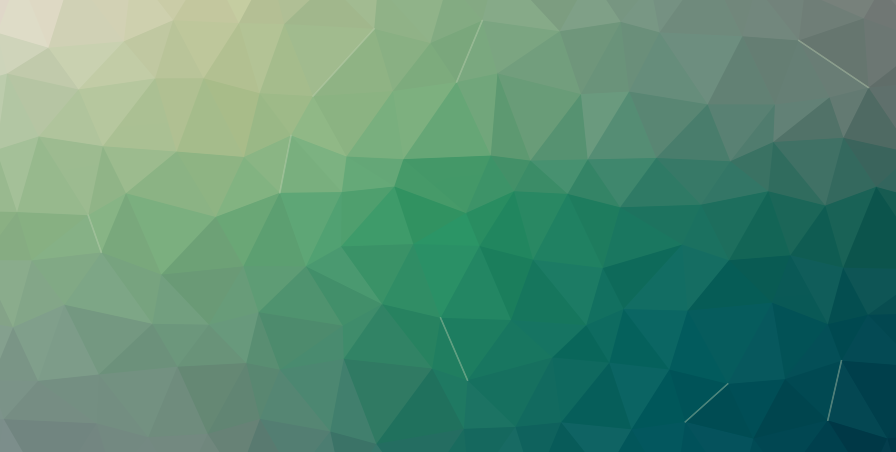
Write a Shadertoy shader that draws this background.

```glsl
const vec2 GRID = vec2(14.5, 8.0);     // mesh cells across the canvas
const vec2 GRID_SHIFT = vec2(0.2, 0.58);
const float JITTER = 0.29;
const float FACET_CONTRAST = 0.045;
const float HAIRLINE_SHARE = 0.05;

float hash(vec2 p) {
    vec3 q = fract(vec3(p.xyx) * 0.1031);
    q += dot(q, q.yzx + 33.33);
    return fract((q.x + q.y) * q.z);
}

// Blend five evenly spaced colours
vec3 ramp(float t, vec3 a, vec3 b, vec3 c, vec3 d, vec3 e) {
    t = clamp(t, 0.0, 1.0) * 4.0;
    vec3 col = mix(a, b, clamp(t, 0.0, 1.0));
    col = mix(col, c, clamp(t - 1.0, 0.0, 1.0));
    col = mix(col, d, clamp(t - 2.0, 0.0, 1.0));
    return mix(col, e, clamp(t - 3.0, 0.0, 1.0));
}

// Cream upper left, grey corners, green middle, deep teal lower right
vec3 backdrop(vec2 uv) {
    vec3 top = ramp(uv.x, vec3(0.89, 0.86, 0.80), vec3(0.77, 0.79, 0.62),
        vec3(0.53, 0.68, 0.52), vec3(0.46, 0.57, 0.51), vec3(0.45, 0.47, 0.46));
    vec3 upper = ramp(uv.x, vec3(0.72, 0.79, 0.66), vec3(0.69, 0.76, 0.56),
        vec3(0.44, 0.66, 0.47), vec3(0.38, 0.55, 0.48), vec3(0.36, 0.43, 0.41));
    vec3 middle = ramp(uv.x, vec3(0.55, 0.70, 0.52), vec3(0.45, 0.67, 0.48),
        vec3(0.15, 0.57, 0.38), vec3(0.10, 0.45, 0.37), vec3(0.08, 0.36, 0.32));
    vec3 lower = ramp(uv.x, vec3(0.50, 0.61, 0.54), vec3(0.40, 0.58, 0.47),
        vec3(0.12, 0.50, 0.37), vec3(0.01, 0.37, 0.37), vec3(0.0, 0.27, 0.31));
    vec3 bottom = ramp(uv.x, vec3(0.47, 0.54, 0.53), vec3(0.42, 0.51, 0.47),
        vec3(0.11, 0.43, 0.38), vec3(0.0, 0.33, 0.36), vec3(0.0, 0.22, 0.28));
    return ramp(uv.y, bottom, lower, middle, upper, top);
}

// Jittered mesh corner; odd rows are staggered
vec2 corner(vec2 id) {
    vec2 offset = vec2(hash(id + 7.0), hash(id + 51.0)) - 0.5;
    return id + vec2(0.5 * mod(id.y, 2.0), 0.0) + 2.0 * JITTER * offset;
}

// Signed distance to a line, positive on its left
float edgeSide(vec2 p, vec2 a, vec2 b) {
    vec2 along = normalize(b - a);
    vec2 rel = p - a;
    return along.x * rel.y - along.y * rel.x;
}

float segmentDistance(vec2 p, vec2 a, vec2 b) {
    vec2 rel = p - a, along = b - a;
    return length(rel - along * clamp(dot(rel, along) / dot(along, along), 0.0, 1.0));
}

// Colour of one flat triangle, weighted by its coverage
vec4 facet(vec2 p, vec2 a, vec2 b, vec2 c, float pixel) {
    float inside = min(edgeSide(p, a, b), min(edgeSide(p, b, c), edgeSide(p, c, a)));
    float cover = smoothstep(-0.6 * pixel, 0.6 * pixel, inside);
    vec2 centre = (a + b + c) / 3.0;
    float tint = (hash(centre * 37.0 + 200.0) - 0.5) * FACET_CONTRAST;
    vec3 col = backdrop((centre - GRID_SHIFT) / GRID) + tint;
    return vec4(col, 1.0) * cover;
}

void mainImage(out vec4 fragColor, in vec2 fragCoord) {
    vec2 uv = fragCoord / iResolution.xy;
    vec2 p = uv * GRID + GRID_SHIFT;
    float pixel = GRID.y / iResolution.y;
    vec4 sum = vec4(backdrop(uv), 1.0) * 0.001;
    float hairline = 0.0;

    // Split each nearby cell along its shorter diagonal
    for (int y = -1; y <= 1; y++) {
        for (int x = -2; x <= 1; x++) {
            vec2 id = floor(p) + vec2(x, y);
            vec2 a = corner(id);
            vec2 b = corner(id + vec2(1, 0));
            vec2 c = corner(id + vec2(1, 1));
            vec2 d = corner(id + vec2(0, 1));
            bool rising = distance(a, c) < distance(b, d);
            if (rising) {
                sum += facet(p, a, b, c, pixel) + facet(p, a, c, d, pixel);
            } else {
                sum += facet(p, a, b, d, pixel) + facet(p, b, c, d, pixel);
            }
            // A few seams catch the light
            float lit = step(hash(id + 90.0), HAIRLINE_SHARE);
            float seam = rising ? segmentDistance(p, a, c) : segmentDistance(p, b, d);
            hairline = max(hairline, lit * (1.0 - smoothstep(0.005, 0.005 + pixel, seam)));
        }
    }

    vec3 col = sum.rgb / sum.a;
    col = mix(col, vec3(0.75, 0.82, 0.70), 0.4 * hairline);
    fragColor = vec4(clamp(col, 0.0, 1.0), 1.0);
}
```
